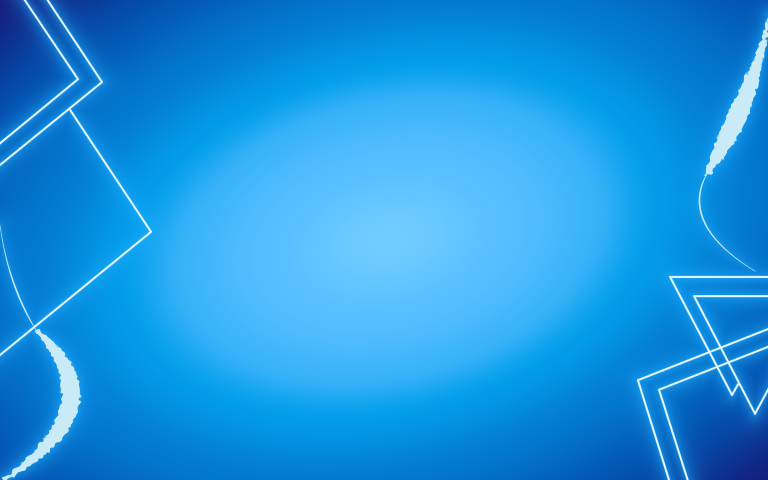
This background is drawn by a WebGL 1 fragment shader. Its source:

```glsl
precision highp float;
// Blue oval glow with neon angular lines and ragged brush swooshes at the sides.

uniform vec2 u_resolution;

#define ASPECT 1.6
#define OVAL_CENTER vec2(0.81, 0.5)
#define OVAL_RADII vec2(0.527, 0.338)
#define OVAL_TILT 0.23
#define LINE_HALF 0.0021
#define GLOW_SIZE 0.016
#define GLOW_COLOR vec3(0.12, 0.68, 1.0)
#define LINE_COLOR vec3(0.90, 0.97, 1.0)
#define BRUSH_COLOR vec3(0.79, 0.92, 0.97)
#define RAGGED_SCALE 115.0
#define RAGGED_DEPTH 0.008
#define STROKE_STEPS 20

vec2 hashGradient(vec2 cell) {
  vec2 h = vec2(dot(cell, vec2(127.1, 311.7)), dot(cell, vec2(269.5, 183.3)));
  return 2.0 * fract(sin(h) * 43758.5) - 1.0;
}

float gradientNoise(vec2 p) {
  vec2 i = floor(p), f = fract(p);
  vec2 s = f * f * (3.0 - 2.0 * f);
  vec2 e = vec2(1.0, 0.0);
  float low = mix(dot(hashGradient(i), f),
                  dot(hashGradient(i + e.xy), f - e.xy), s.x);
  float high = mix(dot(hashGradient(i + e.yx), f - e.yx),
                   dot(hashGradient(i + e.xx), f - e.xx), s.x);
  return mix(low, high, s.y);
}

// Distance to a segment (x) and the position along it (y)
vec2 segment(vec2 p, vec2 a, vec2 b) {
  vec2 ab = b - a;
  float t = clamp(dot(p - a, ab) / dot(ab, ab), 0.0, 1.0);
  return vec2(length(p - a - ab * t), t);
}

// Distance to two joined segments
float bend(vec2 p, vec2 a, vec2 b, vec2 c) {
  return min(segment(p, a, b).x, segment(p, b, c).x);
}

vec2 bezier(vec2 a, vec2 b, vec2 c, float t) {
  return mix(mix(a, b, t), mix(b, c, t), t);
}

// Signed distance to a curved stroke swelling from thin to wide; skew moves the belly
float stroke(vec2 p, vec2 a, vec2 b, vec2 c, float thin, float wide, float skew) {
  float nearest = 10.0;
  vec2 from = a;
  for (int i = 0; i < STROKE_STEPS; i++) {
    float n = float(STROKE_STEPS);
    vec2 to = bezier(a, b, c, float(i + 1) / n);
    vec2 hit = segment(p, from, to);
    float t = (float(i) + hit.y) / n;
    float halfWidth = thin + wide * sin(3.14159 * pow(t, skew));
    nearest = min(nearest, hit.x - halfWidth);
    from = to;
  }
  return nearest;
}

vec3 backdrop(vec2 p) {
  float c = cos(OVAL_TILT), s = sin(OVAL_TILT);
  vec2 q = p - OVAL_CENTER;
  float r = length(vec2(c * q.x + s * q.y, c * q.y - s * q.x) / OVAL_RADII);
  vec3 col = mix(vec3(0.44, 0.80, 1.0), vec3(0.32, 0.74, 1.0), smoothstep(0.0, 0.6, r));
  col = mix(col, vec3(0.20, 0.69, 0.97), smoothstep(0.5, 0.95, r));
  col = mix(col, vec3(0.01, 0.62, 0.92), smoothstep(0.82, 1.08, r));
  col = mix(col, vec3(0.01, 0.47, 0.81), smoothstep(1.0, 1.5, r));
  col = mix(col, vec3(0.01, 0.32, 0.68), smoothstep(1.4, 1.95, r));
  return mix(col, vec3(0.08, 0.11, 0.49), smoothstep(1.8, 2.4, r));
}

// Neon corners at the upper left and lower right
float neonLines(vec2 p) {
  float d = bend(p, vec2(0.083, 1.024), vec2(0.2125, 0.829), vec2(-0.02, 0.640));
  d = min(d, bend(p, vec2(0.038, 1.020), vec2(0.1625, 0.835), vec2(-0.02, 0.685)));
  d = min(d, bend(p, vec2(0.146, 0.771), vec2(0.3146, 0.517), vec2(-0.02, 0.244)));
  d = min(d, bend(p, vec2(1.65, 0.423), vec2(1.396, 0.423), vec2(1.525, 0.177)));
  d = min(d, segment(p, vec2(1.525, 0.177), vec2(1.538, 0.200)).x);
  d = min(d, bend(p, vec2(1.65, 0.383), vec2(1.446, 0.383), vec2(1.573, 0.138)));
  d = min(d, segment(p, vec2(1.573, 0.138), vec2(1.627, 0.238)).x);
  d = min(d, bend(p, vec2(1.65, 0.334), vec2(1.329, 0.208), vec2(1.400, -0.02)));
  return min(d, bend(p, vec2(1.65, 0.297), vec2(1.373, 0.188), vec2(1.439, -0.02)));
}

void main() {
  vec2 p = gl_FragCoord.xy / u_resolution * vec2(ASPECT, 1.0);
  float px = 1.0 / u_resolution.y;

  // Swooshes: a broad ragged body joined to a fine tail on each side
  vec2 rightJoin = vec2(1.471, 0.635), leftJoin = vec2(0.075, 0.3125);
  float body = stroke(p, vec2(1.604, 0.969), vec2(1.571, 0.802), rightJoin, 0.003, 0.017, 1.6);
  body = min(body, stroke(p, leftJoin, vec2(0.248, 0.155), vec2(0.01, 0.002), 0.003, 0.016, 0.9));
  float tail = stroke(p, rightJoin, vec2(1.417, 0.531), vec2(1.573, 0.435), 0.0005, 0.0012, 0.6);
  tail = min(tail, stroke(p, vec2(0.0, 0.531), vec2(0.017, 0.406), leftJoin, 0.0005, 0.0012, 1.6));
  float ragged = body + RAGGED_DEPTH * gradientNoise(p * RAGGED_SCALE);
  float brush = min(ragged, tail);

  // Soft halos first, then the bright shapes
  float lines = neonLines(p);
  float halo = 0.62 * exp(-lines / GLOW_SIZE);
  halo = max(halo, 0.6 * exp(-max(body, 0.0) / GLOW_SIZE));
  halo = max(halo, 0.4 * exp(-max(tail, 0.0) / GLOW_SIZE));
  vec3 col = mix(backdrop(p), GLOW_COLOR, halo);
  col = mix(col, BRUSH_COLOR, 1.0 - smoothstep(-0.7 * px, 0.7 * px, brush));
  col = mix(col, LINE_COLOR, 1.0 - smoothstep(-0.7 * px, 0.7 * px, lines - LINE_HALF));
  gl_FragColor = vec4(col, 1.0);
}
```
